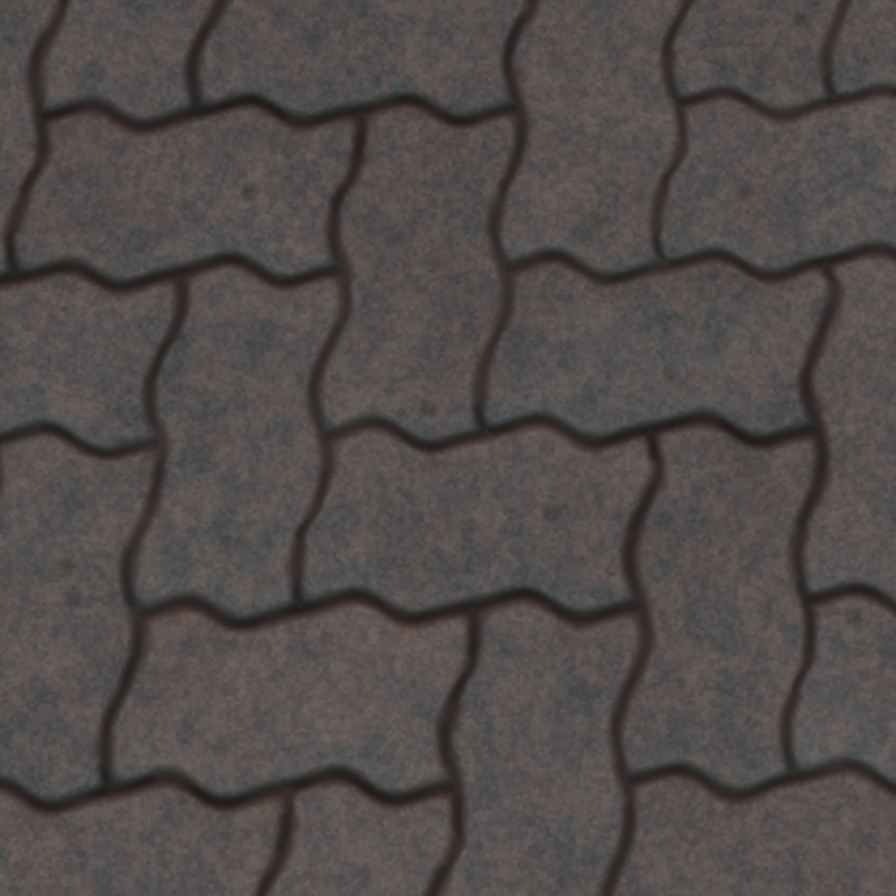
Give the GLSL for this texture, as a three.js fragment shader.

```glsl
// Grey interlocking pavers in a herringbone of 2:1 blocks, seen slightly askew.
// A perspective grid is bent by sines, so its cell borders become wavy joints;
// pairs of cells merge into blocks, and cellular noise adds mottling and pits.
varying vec2 vUv;

const float TAU = 6.2831853;

vec2 hash2(vec2 p) {
  vec3 q = fract(vec3(p.xyx) * vec3(0.1031, 0.1030, 0.0973));
  q += dot(q, q.yzx + 33.33);
  return fract((q.xx + q.yz) * q.zy);
}

// Smooth cellular noise: x = blended tone around 0, y = sparse round spots
vec2 cellular(vec2 p) {
  vec2 cell = floor(p);
  float tone = 0.0, total = 0.0, spot = 0.0;
  for (int y = -1; y <= 1; y++) {
    for (int x = -1; x <= 1; x++) {
      vec2 id = cell + vec2(float(x), float(y));
      vec2 toPoint = id + hash2(id) - p;
      float d2 = dot(toPoint, toPoint);
      float weight = exp(-7.0 * d2);
      float value = hash2(id + 71.7).x;
      tone += weight * (value - 0.5);
      total += weight;
      spot = max(spot, step(0.82, value) * (1.0 - smoothstep(0.04, 0.2, sqrt(d2))));
    }
  }
  return vec2(tone / total, spot);
}

// Perspective grid in block widths, x to the right and y downward
vec2 paverGrid(vec2 uv) {
  float depth = 1.0 - uv.y + 0.018 * uv.x - 0.13;
  float across = uv.x - 0.042 + 0.147 * depth;
  return vec2(5.63 * across, 5.68 * depth) / (1.0 + 0.1 * depth);
}

void main() {
  float coarse = cellular(vUv * 9.0 + 3.0).x;
  float medium = cellular(vUv * 34.0 + 17.0).x;
  float fine = cellular(vUv * 95.0 + 41.0).x;
  float grain = cellular(vUv * 210.0 + 5.0).x;

  // Bend the grid lines into skewed waves with a little roughness
  vec2 grid = paverGrid(vUv);
  vec2 angle = TAU * grid;
  vec2 bent = grid;
  bent.x -= 0.063 * sin(angle.y + 0.3) + 0.035 * medium;
  bent.y += 0.062 * (sin(angle.x) - 0.3 * sin(2.0 * angle.x)) + 0.035 * coarse;

  // Role in the herringbone: 0 left, 1 right, 2 top, 3 bottom half of a block
  vec2 cell = floor(bent);
  vec2 f = bent - cell;
  float role = floor(mod(cell.x + cell.y + 0.5, 4.0));
  float left = role == 1.0 ? 1.0 : f.x;
  float right = role == 0.0 ? 1.0 : 1.0 - f.x;
  float top = role == 3.0 ? 1.0 : f.y;
  float bottom = role == 2.0 ? 1.0 : 1.0 - f.y;
  vec2 block = cell - vec2(role == 1.0 ? 1.0 : 0.0, role == 3.0 ? 1.0 : 0.0);
  vec2 blockRandom = hash2(block + 53.0);

  // Joint distance with softly rounded corners
  float sideways = min(left, right);
  float upright = min(top, bottom);
  float blend = max(0.07 - abs(sideways - upright), 0.0) / 0.07;
  float joint = min(sideways, upright) - 0.012 * blend * blend;

  // Stone: tone per block, mottling, grain and dark pits
  vec3 stone = vec3(0.338, 0.317, 0.312);
  stone += 0.014 * (blockRandom.x - 0.5) + 0.018 * (0.5 - vUv.y);
  stone += vec3(0.008, -0.002, -0.005) * (blockRandom.y - 0.5);
  stone += 0.022 * coarse + 0.034 * medium + 0.04 * fine + 0.05 * grain;
  stone += vec3(0.02, -0.004, -0.016) * (fine + medium);
  float pits = cellular(vUv * 13.0 + 29.0).y;
  stone *= 1.0 - 0.2 * pits * (0.7 + 0.8 * medium);

  // Joint: dark earth with a wide soft flank, worn thinner in places
  float wear = 0.5 + 0.5 * sin(5.0 * vUv.x + 3.0 * sin(4.0 * vUv.y + 1.0));
  vec3 earth = vec3(0.165, 0.14, 0.133) + 0.025 * wear + 0.05 * medium;
  earth += upright < sideways ? -0.012 : 0.012;
  float flank = 0.086 - 0.012 * wear + 0.03 * medium;
  vec3 color = mix(earth, stone, smoothstep(0.004, flank, joint));

  // Cool fringe above the joints, warm one below them
  float fringe = bottom * exp(-20.0 * bottom) - top * exp(-20.0 * top);
  color += fringe * vec3(-0.9, 0.2, 0.45);

  gl_FragColor = vec4(color, 1.0);
}
```
